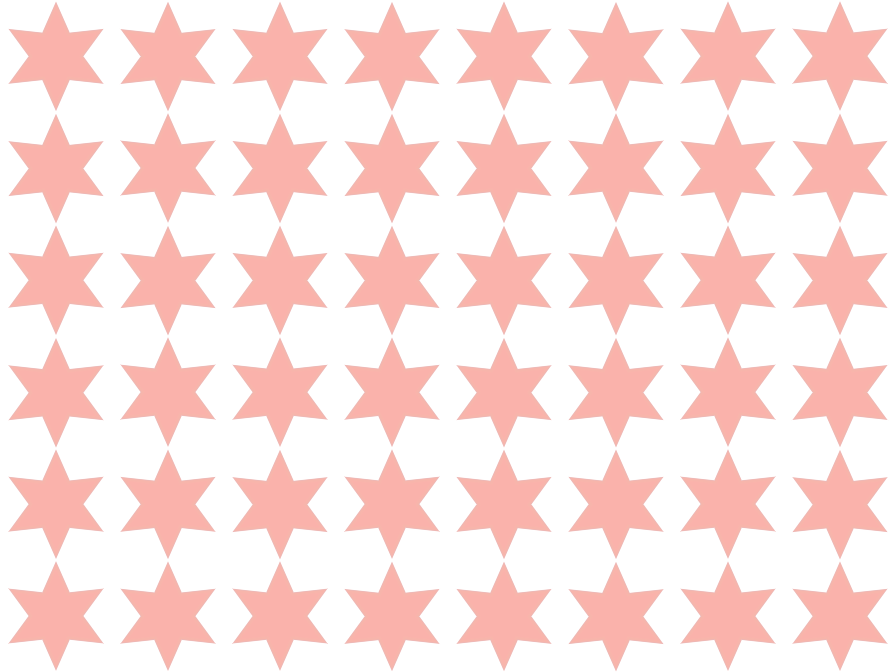
A WebGL 1 fragment shader for this pattern:

```glsl
precision highp float;
// Eight by six grid of solid pink six-pointed stars on white.
// Each star is a signed distance folded into one sixth of a turn; a hash
// nudges each star slightly, and a thin greyish rim softens its outline.

uniform vec2 u_resolution;

const float PI = 3.14159265;

float hash(vec2 cell) {
  return fract(sin(dot(cell, vec2(12.9898, 78.233))) * 43758.5453);
}

// Distance to a star with one tip pointing up, negative inside.
float starDistance(vec2 p, float tipRadius, float notchRadius) {
  float angle = mod(atan(p.x, p.y) + PI / 6.0, PI / 3.0) - PI / 6.0;
  vec2 folded = length(p) * vec2(cos(angle), abs(sin(angle)));
  vec2 tip = vec2(tipRadius, 0.0);
  vec2 notch = notchRadius * vec2(cos(PI / 6.0), sin(PI / 6.0));
  vec2 edge = normalize(notch - tip);
  return dot(folded - tip, vec2(edge.y, -edge.x));
}

void main() {
  // Square cells, with whole counts on both axes so the canvas tiles.
  vec2 grid = gl_FragCoord.xy / u_resolution * vec2(8.0, 6.0);
  vec2 cell = floor(grid);
  vec2 p = fract(grid) - 0.5;
  float pixel = 6.0 / u_resolution.y;

  // Small vertical drift from star to star.
  p.y += 0.007 * hash(cell);
  float d = starDistance(p, 0.49, 0.245);

  // Flat fill, a faint shift towards the outline, then a muted rim.
  vec3 color = vec3(0.98, 0.70, 0.67);
  color = mix(color, vec3(0.97, 0.71, 0.67), smoothstep(-0.035, -0.02, d));
  float rim = smoothstep(-0.5 * pixel, 0.5 * pixel, d + 0.008);
  color = mix(color, vec3(0.93, 0.72, 0.71), rim);

  // White ground outside the star.
  float outside = smoothstep(-0.6 * pixel, 0.6 * pixel, d);
  gl_FragColor = vec4(mix(color, vec3(1.0), outside), 1.0);
}
```
